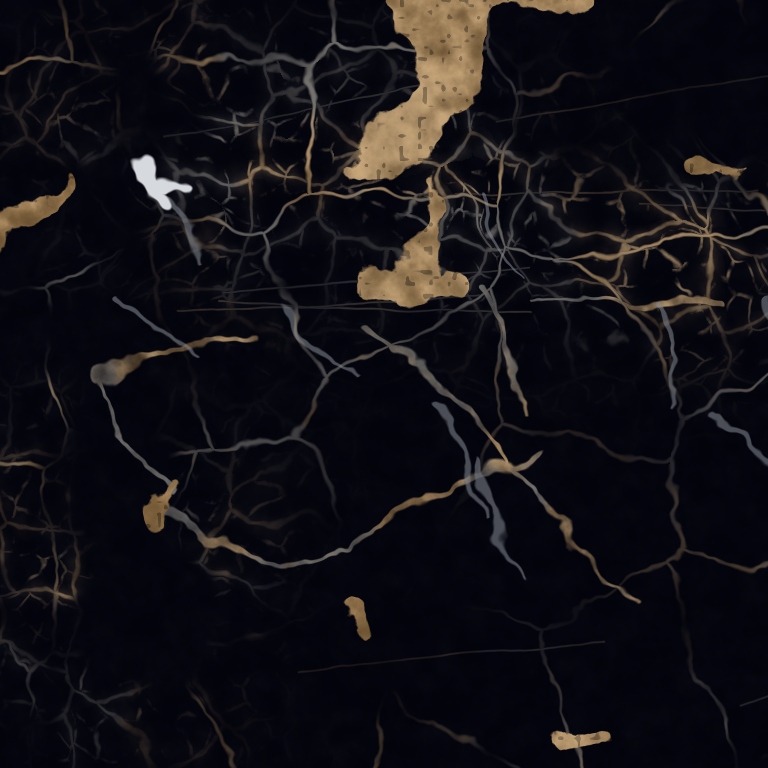
Give the GLSL for this texture, as a three.js fragment shader.

```glsl
// Black marble with gold and grey veins: warped Voronoi borders form the crackle,
// tapered capsules form the mineral patches and main veins, and loops scatter
// straight hairlines and pale wisps. All lengths are fractions of the canvas.
varying vec2 vUv;

float hash(vec2 p) {
  return fract(sin(dot(p, vec2(127.1, 311.7))) * 43758.5453);
}

vec2 hash2(vec2 p) {
  return vec2(hash(p), hash(p + 37.3));
}

float noise(vec2 p) {
  vec2 i = floor(p), f = fract(p);
  f = f * f * (3.0 - 2.0 * f);
  return mix(mix(hash(i), hash(i + vec2(1, 0)), f.x),
             mix(hash(i + vec2(0, 1)), hash(i + vec2(1, 1)), f.x), f.y);
}

float fbm(vec2 p) {
  float sum = 0.0, amp = 0.5;
  for (int i = 0; i < 5; i++) {
    sum += amp * noise(p);
    p = mat2(1.6, 1.2, -1.2, 1.6) * p + 5.7;
    amp *= 0.5;
  }
  return sum;
}

// Distance to the border between the two nearest Voronoi points
float crackle(vec2 p) {
  vec2 cell = floor(p), near = vec2(8.0), next = vec2(9.0);
  for (int j = -1; j <= 1; j++) {
    for (int i = -1; i <= 1; i++) {
      vec2 g = vec2(float(i), float(j));
      vec2 r = g + hash2(cell + g) - fract(p);
      if (dot(r, r) < dot(near, near)) { next = near; near = r; }
      else if (dot(r, r) < dot(next, next)) next = r;
    }
  }
  return dot(0.5 * (near + next), normalize(next - near));
}

// Capsule whose radius runs from ra to rb
float taper(vec2 p, vec2 a, vec2 b, float ra, float rb) {
  vec2 ab = b - a;
  float h = clamp(dot(p - a, ab) / dot(ab, ab), 0.0, 1.0);
  return length(p - a - ab * h) - mix(ra, rb, h);
}

float line(float d, float width) {
  return 1.0 - smoothstep(width * 0.2, width + 0.0015, d);
}

float spot(vec2 p, vec2 center, vec2 size) {
  vec2 d = (p - center) / size;
  return exp(-dot(d, d));
}

float goldPatches(vec2 p) {
  float d = taper(p, vec2(0.58, 1.03), vec2(0.56, 0.88), 0.075, 0.045);
  d = min(d, taper(p, vec2(0.56, 0.88), vec2(0.475, 0.77), 0.04, 0.016));
  d = min(d, taper(p, vec2(0.60, 1.01), vec2(0.75, 0.985), 0.035, 0.013));
  d = min(d, taper(p, vec2(0.53, 0.76), vec2(0.52, 0.64), 0.004, 0.012));
  d = min(d, taper(p, vec2(0.475, 0.62), vec2(0.56, 0.615), 0.014, 0.019));
  d = min(d, taper(p, vec2(0.0, 0.68), vec2(0.09, 0.77), 0.021, 0.003));
  d = min(d, taper(p, vec2(0.23, 0.38), vec2(0.21, 0.34), 0.004, 0.018));
  d = min(d, taper(p, vec2(0.45, 0.21), vec2(0.465, 0.15), 0.012, 0.004));
  d = min(d, taper(p, vec2(0.72, 0.03), vec2(0.77, 0.02), 0.018, 0.008));
  return min(d, taper(p, vec2(0.89, 0.793), vec2(0.98, 0.79), 0.008, 0.002));
}

float mainVeins(vec2 p) {
  float d = taper(p, vec2(0.46, 0.57), vec2(0.67, 0.38), 0.002, 0.001);
  d = min(d, taper(p, vec2(0.67, 0.38), vec2(0.85, 0.19), 0.001, 0.0));
  d = min(d, taper(p, vec2(0.14, 0.49), vec2(0.35, 0.56), 0.002, 0.001));
  d = min(d, taper(p, vec2(0.14, 0.49), vec2(0.23, 0.37), 0.001, 0.002));
  d = min(d, taper(p, vec2(0.23, 0.35), vec2(0.38, 0.28), 0.003, 0.001));
  d = min(d, taper(p, vec2(0.38, 0.28), vec2(0.70, 0.40), 0.001, 0.002));
  d = min(d, taper(p, vec2(0.60, 0.61), vec2(0.68, 0.45), 0.003, 0.0));
  return min(d, taper(p, vec2(0.68, 0.58), vec2(0.92, 0.61), 0.0, 0.003));
}

void main() {
  vec2 p = vUv;
  vec2 warp = vec2(fbm(p * 7.0), fbm(p * 7.0 + 19.0)) - 0.5;
  vec2 q = p + 0.11 * warp;
  float cloud = fbm(p * 6.0 + 3.0), fine = fbm(p * 45.0);

  // Regions of dense crackle
  float dense = spot(p, vec2(0.27, 0.82), vec2(0.2, 0.17)) + spot(p, vec2(0.12, 0.22), vec2(0.2, 0.19))
              + spot(p, vec2(0.60, 0.75), vec2(0.12, 0.14)) + spot(p, vec2(0.88, 0.68), vec2(0.16, 0.13));
  dense = clamp(dense, 0.0, 1.0) * smoothstep(0.28, 0.58, cloud);

  // Three scales of crackle plus a grey haze along the middle one
  float mid = crackle(q * 10.0 + 4.0) / 10.0;
  float open = 1.0 - 0.9 * spot(p, vec2(0.68, 0.30), vec2(0.4, 0.3));
  float vein = line(crackle(q * 4.5 + 2.0) / 4.5, 0.003) * open * smoothstep(0.3, 0.65, cloud);
  vein = max(vein, line(mid, 0.0035) * dense * (0.35 + 0.8 * fine));
  vein = max(vein, line(crackle(q * 24.0) / 24.0, 0.0025) * dense * smoothstep(0.38, 0.7, fine) * 0.8);
  vein = max(vein, exp(-mid * 110.0) * dense * fine * 0.5);
  vein = max(vein, line(mainVeins(q), 0.002) * (0.35 + 0.8 * fine));

  // Straight hairlines and short bluish wisps
  float wisp = 0.0;
  for (int i = 0; i < 9; i++) {
    vec2 seed = vec2(float(i), 7.0), start = hash2(seed);
    float angle = mix(-0.1, 0.5, hash(seed + 2.0));
    vec2 end = start + vec2(cos(angle), sin(angle)) * 0.4;
    vein = max(vein, line(taper(p + 0.02 * warp, start, end, 0.0, 0.0), 0.0008) * 0.35 * (0.3 + cloud));
    angle = mix(-1.4, -0.6, hash(seed + 5.0));
    start = hash2(seed + 11.0);
    end = start + vec2(cos(angle), sin(angle)) * 0.14;
    wisp = max(wisp, line(taper(q, start, end, 0.0025, 0.0), 0.002) * 0.55);
  }

  // Colours from dark ground to pale mineral
  vec3 color = vec3(0.008, 0.010, 0.045) + 0.025 * fine * fine;
  vec3 gold = mix(vec3(0.47, 0.36, 0.22), vec3(0.72, 0.60, 0.44), smoothstep(0.25, 0.7, cloud * 0.6 + fine * 0.4));
  vec3 veinColor = mix(vec3(0.46, 0.45, 0.43), gold, smoothstep(0.4, 0.6, fbm(p * 9.0 + 8.0)));
  color = mix(color, veinColor, clamp(vein, 0.0, 1.0));
  color = mix(color, vec3(0.52, 0.54, 0.57), wisp);

  // Pitted gold patches and a white chip
  float pits = smoothstep(0.76, 0.86, noise(p * 130.0)) * 0.3;
  float patchDist = goldPatches(q) + 0.016 * (fine - 0.5);
  color = mix(color, gold * (0.85 + 0.3 * fine - pits), 1.0 - smoothstep(-0.0015, 0.0015, patchDist));
  float chip = min(taper(q, vec2(0.19, 0.78), vec2(0.20, 0.74), 0.013, 0.007),
                   taper(q, vec2(0.20, 0.765), vec2(0.23, 0.758), 0.009, 0.004));
  color = mix(color, vec3(0.84, 0.85, 0.87), 1.0 - smoothstep(-0.002, 0.002, chip));
  gl_FragColor = vec4(color, 1.0);
}
```
